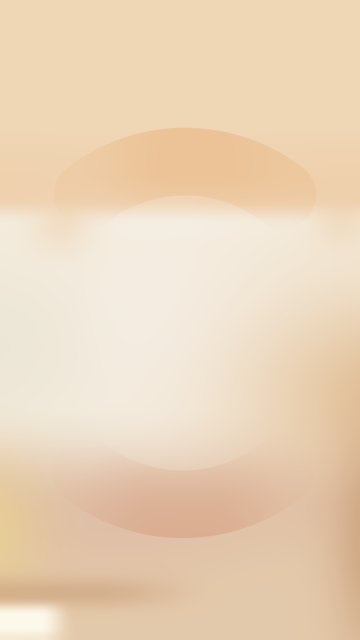
Reproduce this background procedurally as a Shadertoy shader.

```glsl
// Soft beige backdrop: blurred warm light with two facing, fading round-ended arcs.

const vec3 SAND   = vec3(0.937, 0.843, 0.710);
const vec3 PEACH  = vec3(0.937, 0.815, 0.675);
const vec3 CREAM  = vec3(0.955, 0.922, 0.860);
const vec3 IVORY  = vec3(0.962, 0.936, 0.900);
const vec3 MIST   = vec3(0.922, 0.900, 0.840);
const vec3 ROSE   = vec3(0.872, 0.742, 0.650);
const vec3 TAN    = vec3(0.892, 0.790, 0.670);
const vec3 AMBER  = vec3(0.895, 0.765, 0.615);
const vec3 STRAW  = vec3(0.910, 0.815, 0.580);
const vec3 BROWN  = vec3(0.780, 0.610, 0.460);
const vec3 GLOW   = vec3(1.000, 0.988, 0.935);
const vec3 ARC_UPPER = vec3(0.922, 0.757, 0.580);
const vec3 ARC_LOWER = vec3(0.855, 0.675, 0.560);

const float ARC_RADIUS = 0.444;   // centre line, in canvas widths
const float ARC_HALF_WIDTH = 0.094;
const float ARC_HALF_ANGLE = 0.655;
const vec2 UPPER_CENTRE = vec2(0.014, -0.004);
const vec2 LOWER_CENTRE = vec2(0.008, -0.068);

// Blends a soft elliptical patch of colour into the base.
vec3 patchOf(vec3 base, vec3 tint, vec2 offset, vec2 radius, float strength) {
    vec2 d = offset / radius;
    return mix(base, tint, strength * exp(-dot(d, d)));
}

// Signed distance to a round-ended arc that opens downwards.
float arcDistance(vec2 p) {
    p.x = abs(p.x);
    vec2 tip = vec2(sin(ARC_HALF_ANGLE), cos(ARC_HALF_ANGLE));
    bool pastTip = p.x * tip.y > p.y * tip.x;
    float d = pastTip ? length(p - tip * ARC_RADIUS) : abs(length(p) - ARC_RADIUS);
    return d - ARC_HALF_WIDTH;
}

float arcMask(vec2 p) {
    float edge = 0.75 / iResolution.x;
    return 1.0 - smoothstep(-edge, edge, arcDistance(p));
}

vec3 backdrop(vec2 uv) {
    // Vertical bands, bottom to top
    vec3 col = mix(TAN, ROSE, smoothstep(0.04, 0.20, uv.y));
    col = mix(col, CREAM, smoothstep(0.20, 0.38, uv.y));
    vec3 top = mix(PEACH, SAND, smoothstep(0.70, 0.83, uv.y));
    col = mix(col, top, smoothstep(0.650, 0.690, uv.y));

    // Pale centre and cool left side
    col = patchOf(col, IVORY, uv - vec2(0.45, 0.48), vec2(0.30, 0.16), 0.95);
    col = patchOf(col, MIST, uv - vec2(-0.02, 0.46), vec2(0.28, 0.13), 0.85);
    col = patchOf(col, IVORY, uv - vec2(0.45, 0.642), vec2(0.32, 0.016), 0.50);

    // Warm shadows beside the upper arc
    col = patchOf(col, PEACH, uv - vec2(0.17, 0.650), vec2(0.08, 0.042), 0.50);
    col = patchOf(col, PEACH, uv - vec2(0.95, 0.655), vec2(0.08, 0.040), 0.50);

    // Amber light on the right, straw light on the left
    col = patchOf(col, AMBER, uv - vec2(1.08, 0.38), vec2(0.41, 0.165), 1.0);
    col = patchOf(col, TAN, uv - vec2(0.78, 0.08), vec2(0.24, 0.13), 0.75);
    col = patchOf(col, BROWN, uv - vec2(1.04, 0.15), vec2(0.11, 0.19), 0.75);
    col = patchOf(col, STRAW, uv - vec2(-0.05, 0.17), vec2(0.17, 0.11), 0.90);

    // Brown strip and bright spill in the lower left
    float strip = exp(-pow((uv.y - 0.074) / 0.024, 2.0));
    strip *= 1.0 - smoothstep(0.25, 0.62, uv.x);
    col = mix(col, BROWN, 0.55 * strip);
    float spill = 1.0 - smoothstep(0.11, 0.21, uv.x);
    spill *= 1.0 - smoothstep(0.038, 0.066, uv.y);
    spill *= mix(0.65, 1.0, smoothstep(0.0, 0.022, uv.y));
    return mix(col, GLOW, 0.94 * spill);
}

void mainImage(out vec4 fragColor, in vec2 fragCoord) {
    vec2 uv = fragCoord / iResolution.xy;
    vec2 p = (fragCoord - 0.5 * iResolution.xy) / iResolution.x;
    vec3 col = backdrop(uv);

    // Upper arc dissolves downwards and towards its left end
    float upper = arcMask(p - UPPER_CENTRE);
    upper *= smoothstep(0.630, 0.735, uv.y);
    upper *= mix(0.35, 0.90, smoothstep(0.18, 0.48, uv.x));
    upper *= 1.0 - 0.35 * smoothstep(0.60, 0.88, uv.x);
    col = mix(col, ARC_UPPER, upper);

    // Lower arc dissolves upwards and towards both ends
    float lower = arcMask((p - LOWER_CENTRE) * vec2(1.0, -1.0));
    lower *= 1.0 - smoothstep(0.16, 0.335, uv.y);
    lower *= 1.0 - 0.85 * smoothstep(0.08, 0.36, abs(uv.x - 0.51));
    col = mix(col, ARC_LOWER, 0.90 * lower);

    fragColor = vec4(col, 1.0);
}
```
